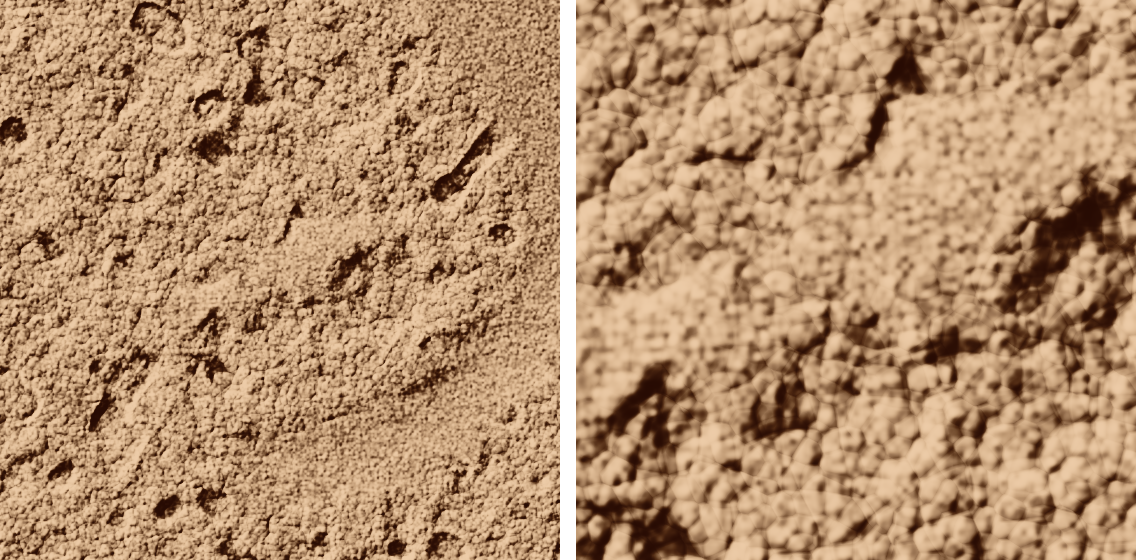
Left, the full canvas; right, a detail of the centre.
Give the GLSL for this texture, as a WebGL 2 fragment shader.

```glsl
#version 300 es
precision highp float;
// Loose, crumbly sand with a broken ridge and a smooth curved trough, lit from the upper left.

uniform vec2 u_resolution;
out vec4 fragColor;

float hash(vec2 cell) {
    uvec2 q = uvec2(ivec2(cell)) * uvec2(1597u, 3813u);
    uint n = (q.x ^ (q.y << 7)) * 747796u + 28913u;
    n = (n ^ (n >> 15)) * 277803u;
    n = (n ^ (n >> 13)) * 92821u;
    return float((n ^ (n >> 16)) & 65535u) / 65535.0;
}

float noise(vec2 p) {
    vec2 cell = floor(p), f = p - cell;
    f = f * f * (3.0 - 2.0 * f);
    float low = mix(hash(cell), hash(cell + vec2(1, 0)), f.x);
    float high = mix(hash(cell + vec2(0, 1)), hash(cell + vec2(1, 1)), f.x);
    return mix(low, high, f.y);
}

// Scattered round crumbs of varied height.
float crumbs(vec2 p) {
    vec2 cell = floor(p);
    float top = 0.0;
    for (int y = -1; y <= 1; y++) {
        for (int x = -1; x <= 1; x++) {
            vec2 c = cell + vec2(x, y);
            float seed = hash(c);
            vec2 d = c + vec2(seed, fract(seed * 57.0)) - p;
            top = max(top, (0.5 + 0.5 * fract(seed * 113.0)) * (1.0 - dot(d, d)));
        }
    }
    return top;
}

float sandHeight(vec2 p) {
    vec2 wobble = vec2(noise(p * 34.0), noise(p * 34.0 + 71.0)) - 0.5;
    vec2 w = p + 0.008 * wobble;
    float patches = noise(p * 5.0 + 13.0);

    // Trough: part of a ring, widening into a flat area at the upper right.
    float radius = length(p + 0.03 * wobble - vec2(0.45, 0.76));
    float along = smoothstep(0.35, 0.62, p.x);
    float inner = 0.53 - 0.16 * smoothstep(0.55, 1.0, p.y);
    float flatness = along * smoothstep(inner - 0.05, inner + 0.05, radius)
                   * (1.0 - smoothstep(0.65, 0.71, radius));
    float dip = (radius - 0.59) / 0.075;
    float h = -0.024 * along * (1.0 - smoothstep(0.5, 0.75, p.y)) * exp(-dip * dip);

    // Ridge: two smooth slopes with a gap, each up to a crumbling crest.
    vec2 r = p + 0.022 * wobble - vec2(0.33, 0.385);
    float run = dot(r, vec2(0.88, 0.475));
    float across = dot(r, vec2(0.475, -0.88)) + 0.06 * (noise(p * 11.0 + 3.0) - 0.5);
    float ends = smoothstep(-0.03, 0.05, run) * (1.0 - smoothstep(0.38, 0.43, run));
    ends *= 1.0 - 0.75 * exp(-pow((run - 0.17) / 0.035, 2.0));
    float drop = 1.0 - smoothstep(0.0, 0.02 + 0.05 * noise(p * 17.0), across);
    h += 0.028 * ends * smoothstep(-0.085, 0.0, across) * drop;
    float facet = ends * smoothstep(-0.085, -0.05, across)
                * (1.0 - smoothstep(-0.02, 0.005, across));

    // Broad lumps, pits, crumbs and single grains.
    float rough = 1.0 - 0.92 * max(flatness, facet);
    mat2 turn = mat2(0.8, 0.6, -0.6, 0.8);
    vec2 q = turn * w;
    h += rough * (0.012 + 0.04 * patches) * (noise(q * 10.0 + 5.0) - 0.5);
    h -= rough * 0.023 * smoothstep(0.64, 0.85, noise(q * 16.0 + 83.0));
    q = turn * q;
    h += rough * 0.026 * (noise(q * 27.0 + 31.0) - 0.5);
    h += rough * 0.014 * (crumbs(q * 42.0 + 47.0) - 0.6);
    q = turn * q;
    h += (0.25 + 0.75 * rough) * 0.0075 * crumbs(q * 88.0 + 19.0);
    return h + 0.0048 * noise(turn * p * 170.0);
}

// Maps an even tone from 0 to 1 onto the sand colours, dark to light.
vec3 sandColor(float tone) {
    vec3 colors[7] = vec3[7](
        vec3(0.15, 0.04, 0.01), vec3(0.31, 0.16, 0.07), vec3(0.45, 0.30, 0.18),
        vec3(0.60, 0.45, 0.32), vec3(0.75, 0.60, 0.45), vec3(0.87, 0.73, 0.58),
        vec3(0.93, 0.80, 0.66));
    float stops[7] = float[7](0.0, 0.09, 0.205, 0.36, 0.585, 0.86, 1.0);
    vec3 color = colors[0];
    for (int i = 1; i < 7; i++) {
        color = mix(color, colors[i], clamp((tone - stops[i - 1]) / (stops[i] - stops[i - 1]), 0.0, 1.0));
    }
    return color;
}

void main() {
    vec2 p = gl_FragCoord.xy / min(u_resolution.x, u_resolution.y);
    vec2 toLight = vec2(-0.75, 0.66);
    float h = sandHeight(p);

    // Slopes rising toward the light face away from it.
    float facing = (h - sandHeight(p + 0.0025 * toLight)) / 0.0025;

    // Hollows between crumbs lie below their surroundings.
    float around = 0.0;
    for (int i = 0; i < 4; i++) {
        float angle = 0.6 + 1.5708 * float(i);
        around += 0.25 * sandHeight(p + 0.009 * vec2(cos(angle), sin(angle)));
    }
    float hollow = clamp((around - h) * 150.0, -0.8, 1.3);

    // Cast shadows, marched toward the light in growing steps.
    float shadow = 0.0;
    float reach = 0.005;
    for (int i = 0; i < 9; i++) {
        float blocked = sandHeight(p + reach * toLight) - h - 0.75 * reach;
        shadow = max(shadow, clamp(blocked / 0.007, 0.0, 1.0));
        reach *= 1.38;
    }

    // Grain tint and a slightly duller upper right corner.
    float grain = noise(p * 240.0 + 9.0) - 0.5;
    float dull = smoothstep(0.72, 0.9, p.x) * smoothstep(0.55, 0.85, p.y);
    float light = 0.3 + 0.95 * facing - 0.7 * hollow - 1.2 * shadow + 1.7 * grain - 0.25 * dull;
    float tone = 1.0 / (1.0 + exp(-1.7 * light));
    fragColor = vec4(sandColor(tone), 1.0);
}
```
